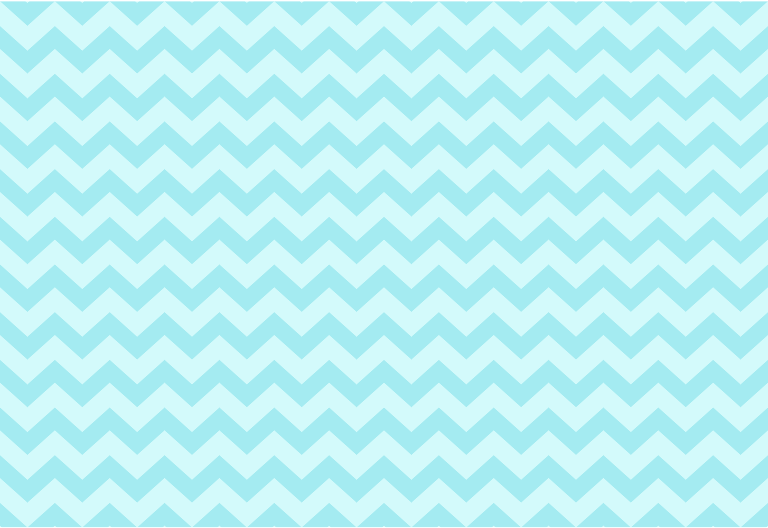
Write a Shadertoy shader that draws this pattern.

```glsl
// Pale aqua chevron stripes: horizontal zigzag bands between thin white edges.

const vec3  LIGHT_COLOR   = vec3(0.828, 0.981, 0.984);
const vec3  DARK_COLOR    = vec3(0.643, 0.921, 0.945);
const vec3  EDGE_COLOR    = vec3(1.0);
const float COLUMNS       = 14.0;    // zigzag periods across the canvas
const float ROWS          = 11.074;  // band pairs down the canvas
const float TOP_OFFSET    = 0.025;   // first light peak below the top, in rows
const float AMPLITUDE     = 0.516;   // peak to valley height, in rows
const float LIGHT_WIDTH   = 0.522;   // light share of each row
const float EDGE_SHARPNESS = 1.4;    // 1 blends the bands over a full pixel
const float TOP_EDGE      = 0.0026;  // white edge heights, in canvas heights
const float BOTTOM_EDGE   = 0.0016;

// Depth of the zigzag below its peak: 0 at whole x, 1 halfway between.
float zigzag(float x) {
    return 1.0 - abs(2.0 * fract(x) - 1.0);
}

// Signed distance to the light band, in rows; positive inside it.
float lightBand(float row) {
    float fromCenter = abs(fract(row - 0.5 * LIGHT_WIDTH + 0.5) - 0.5);
    return 0.5 * LIGHT_WIDTH - fromCenter;
}

// Share of a pixel covered, from its signed distance and the pixel size.
float coverage(float distance, float pixel) {
    return clamp(distance / pixel + 0.5, 0.0, 1.0);
}

void mainImage(out vec4 fragColor, in vec2 fragCoord) {
    vec2 uv = fragCoord / iResolution.xy;

    // Shift each column down along the zigzag, counting rows from the top.
    float row = (1.0 - uv.y) * ROWS - TOP_OFFSET
              - AMPLITUDE * zigzag(uv.x * COLUMNS);

    // Row change over one pixel across the slanted edge.
    vec2 gradient = vec2(2.0 * AMPLITUDE * COLUMNS, ROWS) / iResolution.xy;
    float light = coverage(lightBand(row), length(gradient) / EDGE_SHARPNESS);
    vec3 color = mix(DARK_COLOR, LIGHT_COLOR, light);

    // Thin white edges along the top and bottom.
    float edge = max(TOP_EDGE - (1.0 - uv.y), BOTTOM_EDGE - uv.y);
    color = mix(color, EDGE_COLOR, coverage(edge, 1.0 / iResolution.y));

    fragColor = vec4(color, 1.0);
}
```
